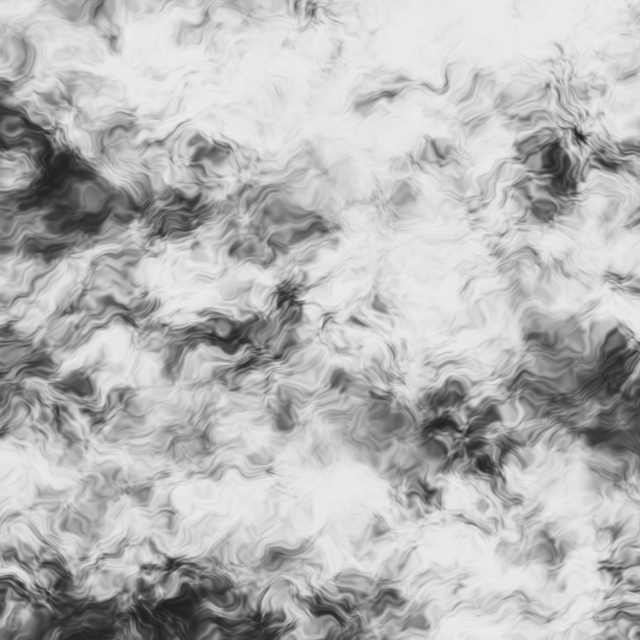
This texture is drawn by a Shadertoy shader. Its source:

```glsl
const float STREAK_ANGLE = 0.45;
const float CROSS_ANGLE = -0.75;
const float DARKEST = 0.12;
const float LIGHTEST = 0.92;

mat2 rotation(float angle) {
    float c = cos(angle), s = sin(angle);
    return mat2(c, -s, s, c);
}

vec2 gradientAt(vec2 cell) {
    vec3 h = fract(cell.xyx * vec3(0.1031, 0.1030, 0.0973));
    h += dot(h, h.yzx + 33.33);
    float angle = 6.28318 * fract((h.x + h.y) * h.z);
    return vec2(cos(angle), sin(angle));
}

// Gradient noise scaled to roughly unit deviation
float gradientNoise(vec2 p) {
    vec2 cell = floor(p), f = fract(p);
    vec2 u = f * f * f * (f * (f * 6.0 - 15.0) + 10.0);
    vec2 e = vec2(0.0, 1.0);
    float a = dot(gradientAt(cell), f);
    float b = dot(gradientAt(cell + e.yx), f - e.yx);
    float c = dot(gradientAt(cell + e.xy), f - e.xy);
    float d = dot(gradientAt(cell + e.yy), f - e.yy);
    return 4.7 * mix(mix(a, b, u.x), mix(c, d, u.x), u.y);
}

// Octave sum that keeps unit deviation for any gain
float fractalNoise(vec2 p, float frequency, int octaves, float gain) {
    float sum = 0.0, power = 0.0, amplitude = 1.0;
    p *= frequency;
    for (int i = 0; i < octaves; i++) {
        sum += amplitude * gradientNoise(p);
        power += amplitude * amplitude;
        amplitude *= gain;
        p = rotation(0.12) * p * 2.03 + vec2(17.3, 41.7);
    }
    return sum / sqrt(power);
}

// Short strokes drawn out along one direction
float strokes(vec2 p, float angle, float stretch) {
    vec2 q = rotation(angle) * p;
    q.x /= stretch;
    return fractalNoise(q + 5.0, 19.0, 4, 0.82);
}

void mainImage(out vec4 fragColor, in vec2 fragCoord) {
    vec2 uv = fragCoord / iResolution.y;

    // Ragged displacement of the cloud outlines
    vec2 warp = vec2(fractalNoise(uv + 3.1, 9.0, 3, 0.6),
                     fractalNoise(uv + 8.7, 9.0, 3, 0.6));
    vec2 p = uv + 0.009 * warp;

    // Broad dark clumps leaning to the upper right
    vec2 q = rotation(STREAK_ANGLE) * p;
    q.x /= 1.35;
    float clumps = fractalNoise(q + 2.4, 3.6, 4, 0.62);

    // Fine strokes whose direction changes from place to place
    float crossing = smoothstep(0.0, 1.2, gradientNoise(uv * 6.0 + 11.0));
    float grain = mix(strokes(p, STREAK_ANGLE, 2.2),
                      strokes(p, CROSS_ANGLE, 1.8), crossing);
    float roughness = 0.46 + 0.1 * gradientNoise(uv * 5.0 + 29.0);

    // Darkness gathers toward the bottom
    float density = 0.82 * clumps + roughness * grain + 1.0 * (0.5 - uv.y);

    // Soft tone curve: wide highlights, narrow shadows
    float light = 1.0 / (1.0 + exp(1.7 * (density - 0.82)));
    fragColor = vec4(vec3(mix(DARKEST, LIGHTEST, light)), 1.0);
}
```
